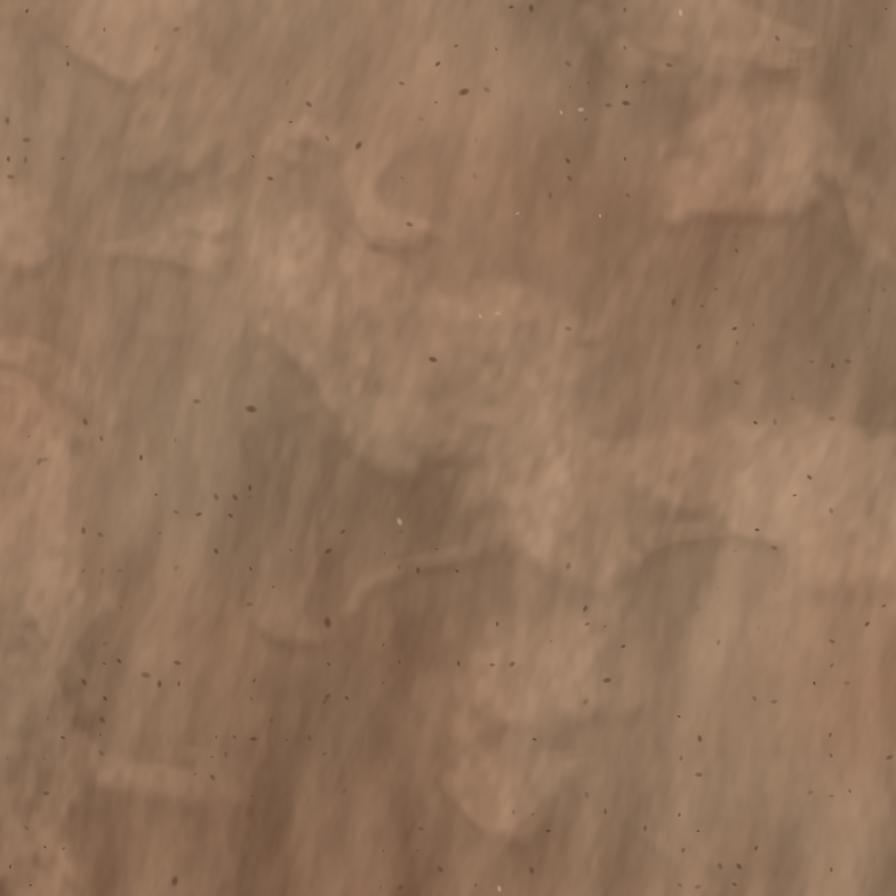
A WebGL 1 fragment shader for this texture:

```glsl
precision highp float;

uniform vec2 u_resolution;

float hash(vec2 p) {
  return fract(sin(dot(p, vec2(127.1, 311.7))) * 43758.5453);
}

float noise(vec2 p) {
  vec2 cell = floor(p);
  vec2 f = fract(p);
  f = f * f * f * (f * (f * 6.0 - 15.0) + 10.0);
  return mix(mix(hash(cell), hash(cell + vec2(1.0, 0.0)), f.x),
             mix(hash(cell + vec2(0.0, 1.0)), hash(cell + 1.0), f.x), f.y);
}

float fbm(vec2 p) {
  float sum = 0.0;
  float amplitude = 0.533;
  for (int i = 0; i < 4; i++) {
    sum += amplitude * noise(p);
    p = mat2(1.6, 1.2, -1.2, 1.6) * p + 17.3;
    amplitude *= 0.5;
  }
  return sum;
}

// Pale patches of dry soil with ragged borders
float drySoil(vec2 p) {
  vec2 warp = vec2(noise(p * 9.0 + 4.0), noise(p * 9.0 + 31.0)) - 0.5;
  return smoothstep(0.53, 0.68, fbm(p * vec2(5.0, 6.5) + warp * 0.6 + 52.0));
}

// Sparse soft ellipses, one at most per cell
float specks(vec2 p, float cells, float density, float seed) {
  vec2 q = p * cells + seed;
  vec2 cell = floor(q);
  vec2 center = 0.35 + 0.3 * vec2(hash(cell + 3.1), hash(cell + 7.7));
  vec2 d = fract(q) - center;
  float angle = 6.2832 * hash(cell + 11.3);
  d = mat2(cos(angle), sin(angle), -sin(angle), cos(angle)) * d;
  float radius = mix(0.13, 0.32, hash(cell + 19.9));
  float shape = 1.0 - smoothstep(0.2, 1.0, length(d * vec2(1.0, 1.6)) / radius);
  return shape * step(hash(cell + 23.5), density) * mix(0.4, 1.0, hash(cell + 29.2));
}

void main() {
  vec2 p = gl_FragCoord.xy / u_resolution.y;

  // Leaning, slightly wavering frame for the streaks
  vec2 lean = vec2(p.x - 0.22 * p.y + 0.03 * noise(p * 5.0), p.y);

  // Broad light and shade, brighter toward the top
  float tone = 0.55 * (p.y - 0.5) + 2.3 * (fbm(p * 2.6 + 8.0) - 0.5);

  // Streaks from wide to fine, the wide ones stronger low down
  float wide = noise(lean * vec2(17.0, 4.5) + 13.0) - 0.5;
  tone += wide * mix(1.4, 0.6, smoothstep(0.2, 0.9, p.y));
  tone += 0.75 * (noise(lean * vec2(42.0, 11.0) + 41.0) - 0.5);
  tone += 0.55 * (noise(lean * vec2(95.0, 30.0) + 67.0) - 0.5);
  tone += 0.28 * (noise(lean * vec2(190.0, 75.0) + 83.0) - 0.5);

  // Patches with mottled tops and a faint shade under their lower rims
  float patchMask = drySoil(p);
  float rim = max(drySoil(p + vec2(-0.004, 0.016)) - patchMask, 0.0);
  float mottle = noise(lean * vec2(85.0, 60.0) + 97.0) - 0.5;
  tone += patchMask * (0.75 + 0.7 * mottle) - 0.5 * rim - 0.2;

  vec3 color = vec3(0.572, 0.453, 0.36) + tone * vec3(0.072, 0.062, 0.054);

  // Drift between reddish and olive earth
  color += (fbm(p * 4.0 + 71.0) - 0.5) * vec3(0.035, -0.015, -0.02);

  // Clustered dark clods and a few pale pebbles
  float cluster = smoothstep(0.55, 0.72, noise(p * 6.0 + 5.0));
  float clods = specks(p, 48.0, 0.16, 37.0) * cluster + specks(p, 34.0, 0.008, 61.0);
  color = mix(color, vec3(0.31, 0.23, 0.17), 0.65 * min(clods, 1.0));
  float pebbles = specks(p, 44.0, 0.009, 91.0);
  color = mix(color, vec3(0.8, 0.69, 0.57), 0.7 * pebbles);

  gl_FragColor = vec4(color, 1.0);
}
```
